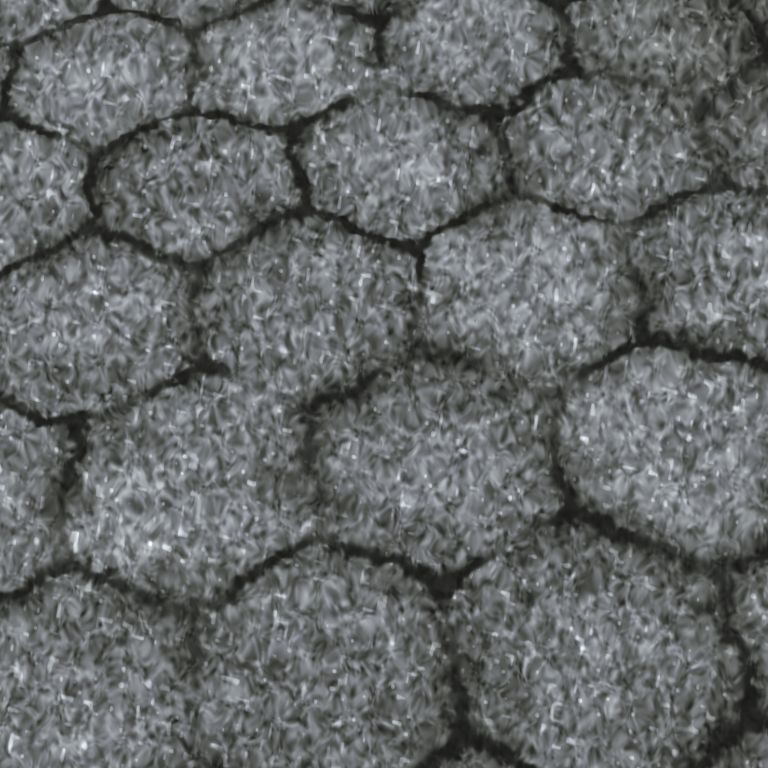
Give the GLSL for this texture, as a Shadertoy shader.

```glsl
// Weathered hexagonal stone paving seen at a slant, with dark joints and gritty grain.

#define VANISH_X 0.254     // column that runs straight up the canvas
#define ROW_TILT 0.085     // rise of the rows towards the right
#define FAR_WIDTH 0.230    // stone width at the top edge
#define WIDTH_GROWTH 0.140 // gain in stone width towards the bottom
#define JITTER 0.09        // irregularity of the stone centres
#define JOINT_WIDTH 0.034
#define DIRT_REACH 0.075
#define STONE_TONE 0.462
#define GRAIN_SCALE 105.0
#define GRAIN_CONTRAST 0.56
#define PATCH_CONTRAST 0.20
#define SPECK_GAIN 0.26

const float ROW_STEP = 0.866;

float hash(vec2 p) {
    return fract(sin(dot(p, vec2(127.1, 311.7))) * 43758.5453);
}

float noise(vec2 p) {
    vec2 i = floor(p), f = fract(p);
    f = f * f * (3.0 - 2.0 * f);
    float low = mix(hash(i), hash(i + vec2(1, 0)), f.x);
    float high = mix(hash(i + vec2(0, 1)), hash(i + vec2(1, 1)), f.x);
    return mix(low, high, f.y);
}

vec2 rotate(vec2 p, float angle) {
    float c = cos(angle), s = sin(angle);
    return vec2(c * p.x - s * p.y, s * p.x + c * p.y);
}

float fbm(vec2 p) {
    float sum = 0.0, weight = 0.5;
    for (int i = 0; i < 4; i++) {
        sum += weight * noise(p);
        p = rotate(p, 0.7) * 2.03 + 17.3;
        weight *= 0.5;
    }
    return sum / 0.9375;
}

// Perspective: canvas position to the plane of the paving, one stone per unit
vec2 groundPlane(vec2 uv) {
    float x = uv.x - VANISH_X;
    float width = FAR_WIDTH + WIDTH_GROWTH * (1.0 - uv.y + ROW_TILT * x);
    return vec2(x / width, (11.55 - 3.04 / width) * ROW_STEP);
}

// Jittered centre of a stone in the staggered grid, nearest p plus a cell offset
vec2 stoneCentre(vec2 p, vec2 offset) {
    float row = floor(p.y / ROW_STEP + 0.5) + offset.y;
    float stagger = 0.5 * mod(row, 2.0);
    vec2 id = vec2(floor(p.x - stagger + 0.5) + offset.x, row);
    vec2 shift = vec2(hash(id + 3.7), hash(id + 19.1)) - 0.5;
    return vec2(id.x + stagger, row * ROW_STEP) + JITTER * shift;
}

// Distance to the closest joint, with rounded corners
float jointDistance(vec2 p, out vec2 centre) {
    float nearest = 1e3;
    for (int k = 0; k < 9; k++) {
        vec2 c = stoneCentre(p, vec2(k % 3 - 1, k / 3 - 1));
        float d = length(c - p);
        if (d < nearest) { nearest = d; centre = c; }
    }
    float sum = 1e-9;
    for (int k = 0; k < 15; k++) {
        vec2 c = stoneCentre(p, vec2(k % 5 - 2, k / 5 - 1));
        vec2 span = c - centre;
        if (dot(span, span) > 1e-4) {
            float d = dot(0.5 * (c + centre) - p, normalize(span));
            sum += exp(-32.0 * d);
        }
    }
    return -log(sum) / 32.0;
}

// Short, slightly upright crystals
float stoneGrain(vec2 uv) {
    vec2 q = uv * GRAIN_SCALE * vec2(1.2, 0.9);
    q += 1.3 * (vec2(noise(q * 0.45 + 5.0), noise(q * 0.45 + 41.0)) - 0.5);
    float coarse = noise(rotate(q, 0.35));
    float fine = noise(rotate(q, -0.5) * 1.8 + 31.0);
    return 0.6 * coarse + 0.4 * fine;
}

void mainImage(out vec4 fragColor, in vec2 fragCoord) {
    vec2 uv = fragCoord / iResolution.y;
    vec2 ground = groundPlane(uv);

    // Worn, wobbly outlines
    vec2 p = ground;
    p += 0.07 * (vec2(noise(ground * 6.0), noise(ground * 6.0 + 53.0)) - 0.5);
    p += 0.035 * (vec2(noise(ground * 24.0), noise(ground * 24.0 + 71.0)) - 0.5);
    vec2 centre;
    float d = jointDistance(p, centre);

    // Stone face: cloudy patches, grain and bright specks
    float grain = stoneGrain(uv);
    float tone = STONE_TONE + PATCH_CONTRAST * (fbm(ground * 3.5 + 9.0) - 0.5);
    tone += 0.05 * (hash(floor(centre * 8.0)) - 0.5);
    tone += 0.05 * (smoothstep(0.0, 0.4, d) - 0.5);
    tone += GRAIN_CONTRAST * (grain - 0.5);
    float speck = noise(rotate(uv * GRAIN_SCALE * vec2(1.1, 0.85), 0.2) + 90.0);
    tone += SPECK_GAIN * smoothstep(0.76, 0.97, speck);

    // Dirt gathered along the rims, and a mossy far corner
    float dirt = exp(-max(d, 0.0) / DIRT_REACH);
    dirt *= smoothstep(0.25, 0.70, fbm(ground * 3.0 + 27.0));
    float moss = smoothstep(0.35, 0.0, length(uv - vec2(1.0)));
    tone *= (1.0 - 0.55 * dirt) * (1.0 - 0.20 * moss);

    // Joints, partly filled with grit
    float open = mix(0.35, 1.0, smoothstep(0.30, 0.60, noise(ground * 3.2 + 63.0)));
    float ragged = d + 0.022 * (grain - 0.5);
    float joint = open * (1.0 - smoothstep(0.2, 1.3, ragged / JOINT_WIDTH));
    tone = mix(tone, 0.09 + 0.10 * grain, joint);

    // Greenish shadows, bluish lights
    vec3 shadowTint = vec3(0.99, 1.02, 0.96);
    vec3 lightTint = vec3(0.97, 1.0, 1.03);
    float cool = smoothstep(0.25, 0.50, tone) * (1.0 - 0.6 * max(dirt, moss));
    vec3 color = max(tone, 0.05) * mix(shadowTint, lightTint, cool);
    fragColor = vec4(clamp(color, 0.0, 1.0), 1.0);
}
```
